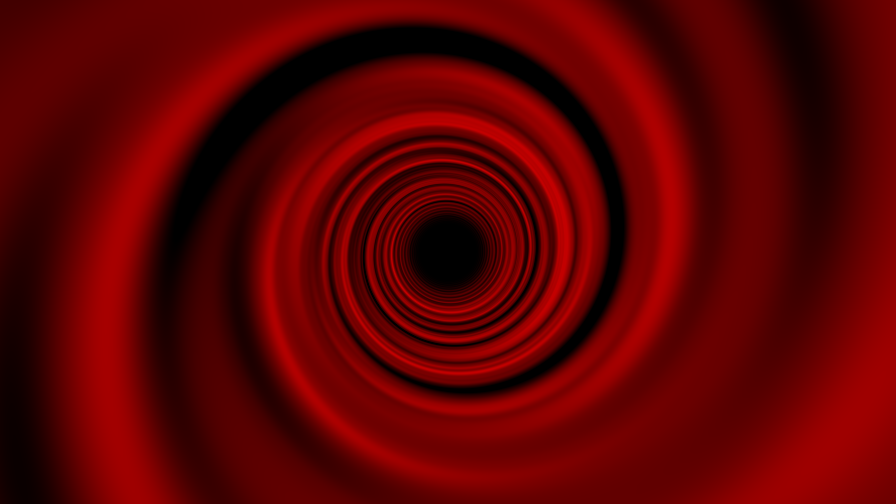
This background is drawn by a WebGL 2 fragment shader. Its source:

```glsl
#version 300 es
precision highp float;

uniform vec2 u_resolution;
out vec4 outColor;

#define TURN_DEPTH 2.44
#define BASE_RED 0.395
#define MAX_RED 0.76
#define CORE_INNER 0.054
#define CORE_OUTER 0.118
#define RING_GAIN 0.58
#define RIPPLE_GAIN 0.15
#define STREAKS 12

const float TAU = 6.2831853;

// Broad streaks: twisted angle, width, depth, reach along depth
const vec4 STREAK[STREAKS] = vec4[STREAKS](
    vec4(0.875, 0.058, 1.55, 0.75),
    vec4(0.755, 0.058, 1.05, 0.27),
    vec4(0.020, 0.095, 2.25, 0.38),
    vec4(0.685, 0.066, 2.22, 0.55),
    vec4(0.820, 0.055, 3.20, 0.50),
    vec4(0.980, 0.062, 2.80, 1.20),
    vec4(0.160, 0.070, 1.15, 0.35),
    vec4(0.345, 0.065, 1.20, 0.28),
    vec4(0.560, 0.060, 1.45, 0.60),
    vec4(0.235, 0.095, 2.33, 0.36),
    vec4(0.420, 0.060, 2.60, 0.55),
    vec4(0.150, 0.060, 3.00, 0.40));

// Light added or removed by each streak
const float GAIN[STREAKS] = float[STREAKS](
    0.27, -0.36, -0.36, 0.28, 0.27, -0.56,
    0.23, -0.34, -0.26, -0.32, 0.27, 0.26);

float hash(vec2 p) {
    vec3 v = fract(vec3(p.xyx) * 0.1031);
    v += dot(v, v.yzx + 33.33);
    return fract((v.x + v.y) * v.z);
}

// Value noise that repeats along x
float ringNoise(vec2 p, float period) {
    vec2 cell = floor(p);
    vec2 f = fract(p);
    f = f * f * (3.0 - 2.0 * f);
    float x0 = mod(cell.x, period);
    float x1 = mod(cell.x + 1.0, period);
    float near = mix(hash(vec2(x0, cell.y)), hash(vec2(x1, cell.y)), f.x);
    float far = mix(hash(vec2(x0, cell.y + 1.0)), hash(vec2(x1, cell.y + 1.0)), f.x);
    return mix(near, far, f.y);
}

float broadStreaks(float twist, float depth) {
    float light = 0.0;
    for (int i = 0; i < STREAKS; i++) {
        vec4 s = STREAK[i];
        float across = (fract(twist - s.x + 0.5) - 0.5) / s.y;
        float along = (depth - s.z) / s.w;
        light += GAIN[i] * exp(-across * across - along * along);
    }
    return light;
}

// Octaves fade out when they become thinner than a pixel
float fineRings(float twist, float depth, float footprint) {
    float light = 0.0;
    float weight = 0.8;
    float freq = 6.0;
    for (int i = 0; i < 3; i++) {
        float visible = 1.0 - smoothstep(0.6, 1.5, freq * footprint);
        float n = ringNoise(vec2(twist * freq, depth * 0.7 + freq), freq);
        light += weight * visible * (n - 0.5);
        weight *= 0.9;
        freq *= 2.0;
    }
    return light;
}

void main() {
    vec2 p = (gl_FragCoord.xy - 0.5 * u_resolution) / u_resolution.y;
    float radius = max(length(p), 0.01);

    // Tunnel coordinates: constant twist follows one spiral arm
    float depth = 1.0 / radius;
    float twist = depth / TURN_DEPTH - atan(p.x, p.y) / TAU;
    float footprint = depth * depth / (TURN_DEPTH * u_resolution.y);

    // Broad arms outside, thin rings toward the core
    float inner = smoothstep(2.9, 4.1, depth);
    float red = BASE_RED + broadStreaks(twist, depth);
    float ripple = cos(TAU * 3.0 * (twist - 0.9));
    ripple *= 1.0 - smoothstep(0.2, 0.45, footprint);
    red += RIPPLE_GAIN * smoothstep(2.8, 3.6, depth) * ripple;
    float ringAmount = mix(0.16 * smoothstep(1.4, 2.4, depth), 1.0, inner);
    red += RING_GAIN * ringAmount * fineRings(twist, depth, footprint);

    // Dark core
    red = clamp(red, 0.0, MAX_RED) * smoothstep(CORE_INNER, CORE_OUTER, radius);
    outColor = vec4(red, 0.0, 0.0, 1.0);
}
```
